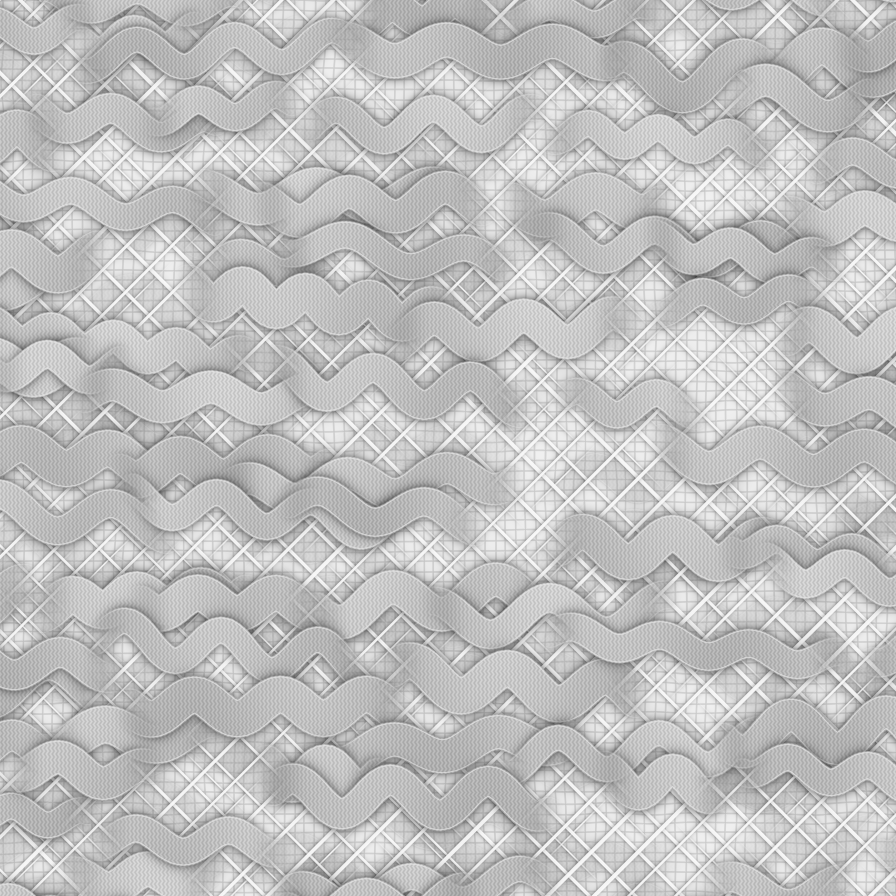
A three.js fragment shader for this pattern:

```glsl
// Grey wavy knit ribbons scattered over a white diagonal lattice on gridded paper.
#define CELL vec2(0.2, 0.075)   // spacing of the scattered ribbons
#define RIBBON_HALF 0.0188      // half thickness of a ribbon
#define LATTICE 0.0365          // distance between diagonal bars
#define BAR_HALF 0.0020         // half width of a bar
#define GRID 0.0112             // spacing of the paper grid
#define KNIT 0.0044             // width of a knit column
#define SHADOW 0.0045           // reach of the ribbon shadow
#define SOFT 0.0010             // edge smoothing
#define TAU 6.2831853

varying vec2 vUv;

float hash(vec2 p) {
  return fract(sin(dot(p, vec2(127.1, 311.7))) * 43758.5453);
}

float noise(vec2 p) {
  vec2 i = floor(p), f = fract(p);
  f = f * f * (3.0 - 2.0 * f);
  return mix(mix(hash(i), hash(i + vec2(1.0, 0.0)), f.x),
             mix(hash(i + vec2(0.0, 1.0)), hash(i + 1.0), f.x), f.y);
}

// Fine squares with slightly uneven grey lines
float paper(vec2 p) {
  vec2 g = p / GRID + 0.35 * vec2(noise(p.yx * 22.0), noise(p * 22.0 + 9.0));
  vec2 jitter = 0.16 * vec2(hash(vec2(floor(g.x), 3.0)), hash(vec2(floor(g.y), 8.0)));
  vec2 d = abs(fract(g) - 0.42 - jitter) * GRID;
  vec2 line = 1.0 - smoothstep(0.0002, 0.0002 + 1.5 * SOFT, d);
  float tone = 0.915 + 0.03 * noise(p * 14.0);
  return tone - 0.11 * max(line.x, line.y) - 0.03 * line.x * line.y;
}

// One family of bars; q.x runs across them, q.y along. Sparse bars are short.
float bars(float tone, vec2 q, float seed, float sparse) {
  float id = floor(q.x / LATTICE);
  float rnd = hash(vec2(id, seed));
  float d = (fract(q.x / LATTICE) - 0.35 - 0.3 * rnd) * LATTICE;
  float along = q.y / 0.13 + rnd * 7.0;
  float piece = step(0.55, hash(vec2(id + 31.0, floor(along) + seed)));
  float taper = smoothstep(0.0, 0.5, 0.5 - abs(fract(along) - 0.5));
  float strength = mix(1.0, piece * taper, sparse);
  float halfWidth = BAR_HALF * mix(0.75 + 0.5 * rnd, 0.55, sparse);
  float edge = abs(d) - halfWidth;
  float side = d < 0.0 ? 0.27 : 0.12;
  tone *= 1.0 - side * strength * exp(-max(edge, 0.0) / 0.0018);
  float cover = 1.0 - smoothstep(-SOFT, SOFT * 0.6, edge);
  return mix(tone, 0.98, cover * strength * 0.95);
}

float lattice(float tone, vec2 p) {
  vec2 q = vec2(p.x + p.y, p.x - p.y) * 0.70710678 + 2.0;
  tone = bars(tone, q + 0.017, 5.0, 1.0);
  tone = bars(tone, q.yx + 0.021, 11.0, 1.0);
  tone = bars(tone, q, 17.0, 0.0);
  return bars(tone, q.yx, 23.0, 0.0);
}

// wave: amplitude, frequency, phase, slope
vec2 wavePoint(float x, vec4 wave) {
  return vec2(x, wave.x * sin(wave.y * x + wave.z) + wave.w * x);
}

// Distance to a piece of the wave, walked in short segments near q
float waveDistance(vec2 q, float halfLength, vec4 wave) {
  float x0 = clamp(q.x - 0.034, -halfLength, halfLength);
  float x1 = clamp(q.x + 0.034, -halfLength, halfLength);
  vec2 a = wavePoint(x0, wave);
  float best = 1.0;
  for (int i = 1; i <= 12; i++) {
    vec2 b = wavePoint(mix(x0, x1, float(i) / 12.0), wave);
    vec2 ab = b - a, aq = q - a;
    float t = clamp(dot(aq, ab) / max(dot(ab, ab), 1e-9), 0.0, 1.0);
    best = min(best, length(aq - ab * t));
    a = b;
  }
  return best;
}

// Zigzag knit stitches, from -1 to 1
float knit(vec2 p) {
  float zigzag = abs(fract(p.y / (KNIT * 1.5)) - 0.5);
  return sin(TAU * (p.x / KNIT + zigzag));
}

float ribbons(float tone, vec2 p, float seed, float opacity) {
  vec2 home = floor(p / CELL);
  float stitches = knit(p);
  for (int j = 1; j >= -1; j--) {
    for (int i = -1; i <= 1; i++) {
      vec2 id = home + vec2(float(i), float(j));
      vec2 key = id + seed;
      if (hash(key + 71.3) > 0.88) continue;
      vec2 jitter = vec2(hash(key + 3.1), hash(key + 7.7)) - 0.5;
      vec2 q = p - (id + 0.5 + 0.9 * jitter) * CELL;
      float halfLength = mix(0.06, 0.165, hash(key + 13.9));
      float wavelength = mix(0.07, 0.135, hash(key + 23.7));
      vec4 wave = vec4(wavelength * mix(0.09, 0.19, hash(key + 19.1)), TAU / wavelength,
                       TAU * hash(key + 29.3), 0.2 * (hash(key + 37.9) - 0.6));
      float radius = RIBBON_HALF * mix(0.8, 1.2, hash(key + 43.3));
      float d = waveDistance(q, halfLength, wave) - radius;

      // Ends fade out and let the lattice show through
      float fade = opacity * smoothstep(-0.022, 0.04, halfLength - abs(q.x));
      tone *= 1.0 - 0.36 * fade * exp(-max(d, 0.0) / SHADOW);
      float body = mix(0.73, 0.79, hash(key + 53.1)) + 0.035 * sin(q.x * 24.0 + wave.z);
      body += 0.05 * stitches + 0.4 * q.y;
      float rim = 1.0 - smoothstep(0.0, SOFT * 1.2, abs(d + 0.0016));
      body = mix(body, 0.91, 0.7 * rim);
      tone = mix(tone, body, fade * (1.0 - smoothstep(-SOFT, SOFT, d)));
    }
  }
  return tone;
}

void main() {
  float tone = paper(vUv);
  tone = ribbons(tone, vUv, 101.0, 0.22);
  tone = lattice(tone, vUv);
  tone = ribbons(tone, vUv, 211.0, 0.97);
  gl_FragColor = vec4(vec3(clamp(tone, 0.0, 1.0)), 1.0);
}
```
